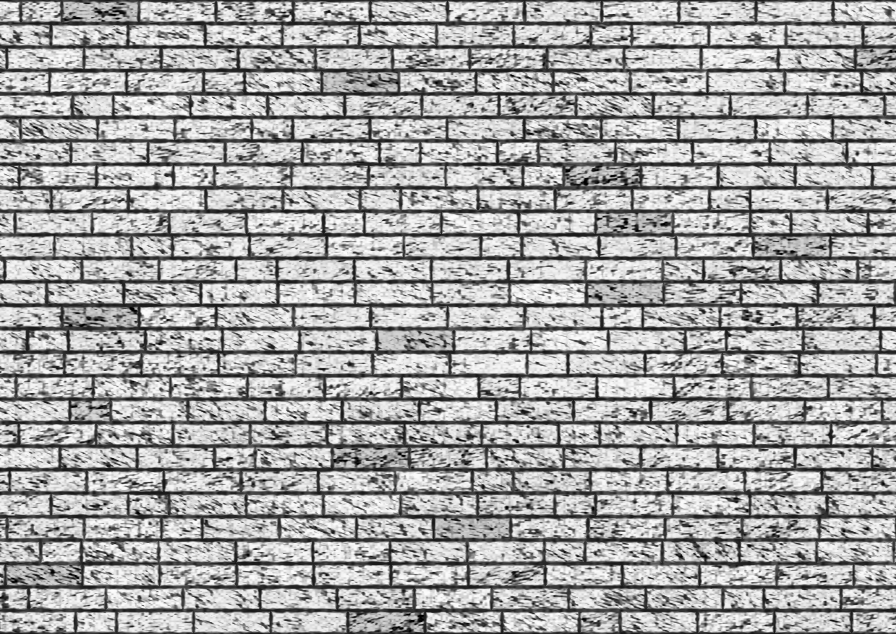
A WebGL 1 fragment shader for this texture:

```glsl
precision highp float;
uniform vec2 u_resolution;

float hash(vec2 p) {
  return fract(sin(dot(p, vec2(127.1, 311.7))) * 43758.55);
}

float noise(vec2 p) {
  vec2 cell = floor(p), f = fract(p);
  f = f * f * (3.0 - 2.0 * f);
  return mix(mix(hash(cell), hash(cell + vec2(1.0, 0.0)), f.x),
             mix(hash(cell + vec2(0.0, 1.0)), hash(cell + 1.0), f.x), f.y);
}

// Brick id in xy, distance to the nearest joint centre in z
vec3 brickwork(vec2 p) {
  float row = floor(p.y);
  float x = p.x / 3.28 + fract(row * 0.45 + 0.35 * hash(vec2(row, 9.0)));
  float span = 1.0;

  // One or two short bricks interrupt each course
  for (int k = 0; k < 2; k++) {
    float slot = float(k);
    float at = 1.0 + 6.0 * slot + floor(5.0 * hash(vec2(row, slot + 3.0)));
    if (hash(vec2(row, slot + 21.0)) > 0.45) {
      if (x > at + 0.53) x += 0.47;
      else if (x > at) span = 0.53;
    }
  }
  float along = fract(x), up = fract(p.y);
  float side = min(along, span - along) * 3.28;
  float level = min(up, 1.0 - up);
  return vec3(floor(x), row, min(side + 0.015, level));
}

void main() {
  // 27 courses; one unit is the height of a course
  vec2 p = gl_FragCoord.xy / u_resolution * vec2(38.1, 27.0);
  float pixel = 27.0 / u_resolution.y;

  vec3 brick = brickwork(p);
  float seed = hash(brick.xy + 40.0);
  float up = fract(p.y);

  // Sloping chips, shifted so that every brick differs
  vec2 q = p + 7.0 * floor(seed * 40.0);
  q.y += q.x * mix(-0.2, 0.4, hash(brick.xy + 13.0));
  float chips = 0.45 * noise(q * vec2(2.2, 5.5)) + 0.55 * noise(q * vec2(6.5, 13.0));
  float grain = noise(p * vec2(9.0, 13.0) + 50.0);
  float wear = noise(p * vec2(0.16, 0.25) + 5.0);
  float belly = 1.0 - smoothstep(0.05, 0.42, abs(up - 0.42));

  // Stone face, with a few sooty bricks
  float sooty = step(0.96, hash(brick.xy + 71.0));
  float face = 0.99 - 0.05 * seed - 0.13 * sooty;
  float pitted = smoothstep(0.52, 0.95, chips + 0.08 * belly + 0.1 * (wear - 0.5) + 0.03 * sooty);
  face -= 0.72 * pitted;
  face -= 0.27 * grain * grain * (0.6 + 0.6 * wear);

  // Dark mortar with ragged edges
  float mortar = 0.09 + 0.3 * noise(p * 7.0) * noise(p * 1.3 + 30.0);
  float ragged = 0.06 * (noise(p * vec2(5.0, 8.0) + 80.0) - 0.5);
  float soft = max(0.055, 0.8 * pixel);
  float inside = smoothstep(-soft, soft, brick.z + ragged - 0.082);

  gl_FragColor = vec4(vec3(clamp(mix(mortar, face, inside), 0.0, 1.0)), 1.0);
}
```
